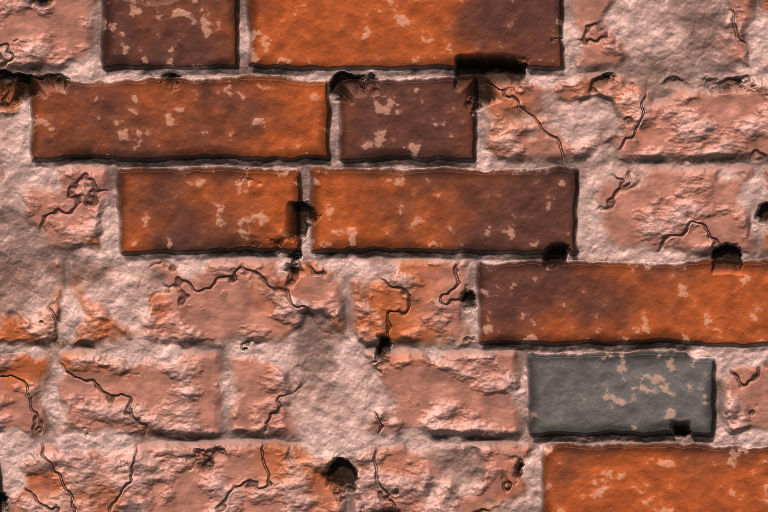
Reproduce this texture procedurally as a WebGL 2 fragment shader.

```glsl
#version 300 es
precision highp float;

#define COURSE 0.18
#define BOND 0.92
#define JOINT 0.011
#define WARP 0.022
#define BROKEN_SHARE 0.52
#define ROUGHNESS 0.034
#define PROUD 0.036
#define SHADOW 0.72
#define GRAIN 0.22
#define EXPOSURE 1.04

uniform vec2 u_resolution;
out vec4 fragColor;

struct Surface { float height; vec3 albedo; };

float hash(vec2 p) {
  vec3 q = fract(vec3(p.xyx) * 0.1031);
  q += dot(q, q.yzx + 33.33);
  return fract((q.x + q.y) * q.z);
}

float noise(vec2 p) {
  vec2 i = floor(p), f = fract(p);
  f = f * f * (3.0 - 2.0 * f);
  return mix(mix(hash(i), hash(i + vec2(1, 0)), f.x),
             mix(hash(i + vec2(0, 1)), hash(i + vec2(1, 1)), f.x), f.y);
}

float fbm(vec2 p) {
  float sum = 0.0, amp = 0.5;
  for (int i = 0; i < 5; i++) {
    sum += amp * noise(p);
    p = mat2(1.6, 1.2, -1.2, 1.6) * p + 17.3;
    amp *= 0.5;
  }
  return sum / 0.97;
}

float boxDistance(vec2 p, vec2 halfSize) {
  vec2 q = abs(p) - halfSize;
  return length(max(q, 0.0)) + min(max(q.x, q.y), 0.0);
}

Surface wall(vec2 p) {
  float blotch = fbm(p * 5.0 + 3.0);
  float chips = fbm(p * 13.0 + 41.0);
  float crust = fbm(p * vec2(14.0, 20.0));
  float grit = fbm(p * 42.0 + 9.0);

  // Courses of alternating long and short bricks
  vec2 q = p + WARP * (vec2(blotch, chips) - 0.5);
  float level = q.y / COURSE + 0.23;
  float row = floor(level);
  float x = q.x + BOND * (0.5 * mod(row, 2.0) + 0.45 * hash(vec2(row, 7.0)));
  float unit = floor(x / BOND);
  float along = x - unit * BOND;
  float split = BOND * mix(0.27, 0.42, hash(vec2(unit, row + 60.0)));
  bool isShort = along < split;
  vec2 span = isShort ? vec2(0.0, split) : vec2(split, BOND);
  vec2 id = vec2(unit * 2.0 + (isShort ? 1.0 : 0.0) + 50.0, row + 20.0);
  vec2 local = vec2(along - 0.5 * (span.x + span.y), (level - row - 0.5) * COURSE);
  float d = boxDistance(local, vec2(0.5 * (span.y - span.x), 0.5 * COURSE) - JOINT - 0.006) - 0.006;

  // Sound faces are crisp, broken faces crumble inwards
  float broken = step(hash(id), BROKEN_SHARE);
  float tone = hash(id + 11.0);
  d += mix(0.012, 0.1, broken) * max(chips - 0.48, 0.0) + 0.008 * (grit - 0.5);
  float soft = mix(0.005, 0.012, broken);
  float brick = 1.0 - smoothstep(-soft, soft, d);
  float smear = broken * smoothstep(0.58, 0.66, fbm(p * 4.5 + 80.0) + 0.15 * (chips - 0.5));
  brick *= 1.0 - 0.9 * smear;

  // Relief, with cracks and cavities
  float ledge = abs(crust - 0.5) * 0.6 + crust;
  float face = mix(PROUD + 0.006 * grit, 0.008 + ROUGHNESS * ledge, broken);
  float bed = 0.02 * chips + 0.012 * grit;
  float crack = broken * (1.0 - smoothstep(0.0, 0.018, abs(fbm(p * 6.0 + 23.0) - 0.5)));
  float cavity = smoothstep(0.77, 0.86, noise(p * 12.0 + 5.0) + 0.25 * (grit - 0.5))
               * smoothstep(-0.03, 0.0, d) * (1.0 - 0.5 * smear);
  float height = mix(bed, face, brick) - 0.008 * crack * brick - 0.03 * cavity;

  // Fired clay, raw clay and lime
  float stain = smoothstep(0.34, 0.68, blotch + 0.5 * (tone - 0.5));
  vec3 fired = mix(vec3(0.66, 0.32, 0.17), vec3(0.38, 0.23, 0.19), stain);
  fired = mix(fired, vec3(0.41, 0.37, 0.35), step(0.9, tone));
  fired *= mix(0.62, 1.0, smoothstep(0.0, 0.022, -d + 0.03 * (chips - 0.5)));
  fired = mix(fired, vec3(0.74, 0.55, 0.46), 0.6 * smoothstep(0.66, 0.76, grit));
  vec3 raw = mix(vec3(0.66, 0.35, 0.21), vec3(0.67, 0.44, 0.37),
                 smoothstep(0.36, 0.6, blotch + 0.3 * (tone - 0.4)));
  raw = mix(raw, vec3(0.78, 0.60, 0.55), 0.7 * smoothstep(0.52, 0.7, crust));
  vec3 lime = mix(vec3(0.52, 0.40, 0.36), vec3(0.77, 0.61, 0.56), smoothstep(0.36, 0.64, chips));
  vec3 albedo = mix(lime, mix(fired, raw, broken), brick);
  albedo *= 1.0 + GRAIN * 2.0 * (grit - 0.5);
  albedo = mix(albedo, vec3(0.12, 0.07, 0.04), max(0.85 * cavity, 0.4 * crack * brick));
  return Surface(height, albedo);
}

void main() {
  vec2 p = gl_FragCoord.xy / u_resolution.y;
  const float STEP = 0.0028;
  Surface s = wall(p);
  float right = wall(p + vec2(STEP, 0.0)).height;
  float above = wall(p + vec2(0.0, STEP)).height;
  float caster = wall(p + vec2(-0.004, 0.018)).height;

  // Daylight from overhead
  vec3 normal = normalize(vec3(s.height - right, s.height - above, STEP));
  float light = dot(normal, normalize(vec3(-0.25, 0.6, 0.75)));
  float shade = 0.42 + 0.78 * max(light, 0.0);
  shade *= 1.0 - SHADOW * smoothstep(0.008, 0.032, caster - s.height);
  vec3 color = s.albedo * shade * EXPOSURE;
  color += vec3(0.10, 0.085, 0.08) * smoothstep(0.82, 1.0, light);
  fragColor = vec4(clamp(color, 0.0, 1.0), 1.0);
}
```
